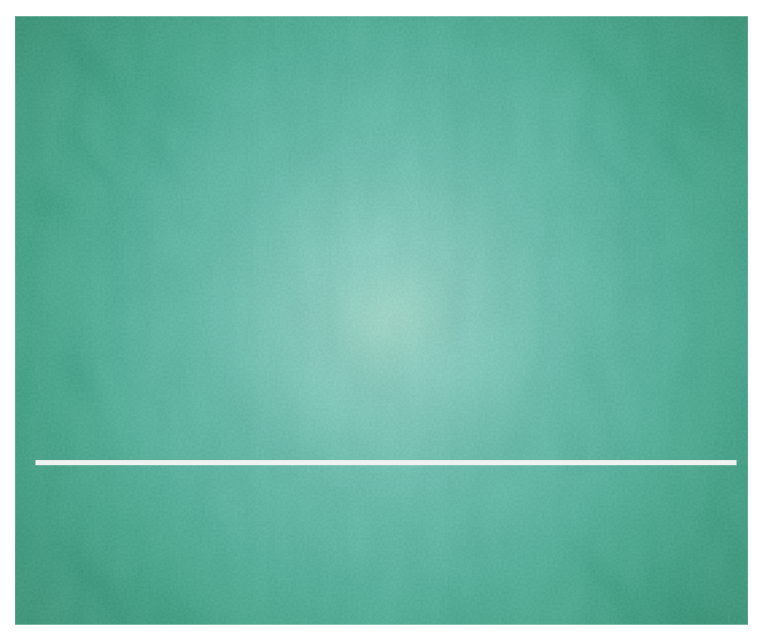
Give the GLSL for this background, as a Shadertoy shader.

```glsl
// Teal plaster panel with a soft central glow, a white margin and a pale rule.
#define PANEL_MIN vec2(0.0198, 0.0240)
#define PANEL_MAX vec2(0.9737, 0.9745)
#define RULE_MIN vec2(0.0462, 0.2730)
#define RULE_MAX vec2(0.9590, 0.2810)
#define GLOW_CENTER vec2(0.507, 0.505)
#define RULE_COLOR vec3(0.94, 0.95, 0.95)
#define TILE 0.8
#define MOTTLE 0.035
#define STREAK 0.014
#define GRAIN 0.030
#define SMUDGE 0.030

vec2 hashGradient(vec2 cell) {
    vec3 q = fract(cell.xyx * vec3(0.1031, 0.1030, 0.0973));
    q += dot(q, q.yzx + 33.33);
    float angle = 6.28318 * fract((q.x + q.y) * q.z);
    return vec2(cos(angle), sin(angle));
}

// Gradient noise that repeats every "cells" lattice steps
float tiledNoise(vec2 p, vec2 cells) {
    vec2 i = floor(p), f = fract(p);
    vec2 w = f * f * f * (f * (f * 6.0 - 15.0) + 10.0);
    float a = dot(hashGradient(mod(i, cells)), f);
    float b = dot(hashGradient(mod(i + vec2(1, 0), cells)), f - vec2(1, 0));
    float c = dot(hashGradient(mod(i + vec2(0, 1), cells)), f - vec2(0, 1));
    float d = dot(hashGradient(mod(i + vec2(1, 1), cells)), f - vec2(1, 1));
    return mix(mix(a, b, w.x), mix(c, d, w.x), w.y);
}

float tiledFbm(vec2 tilePos) {
    float sum = 0.0, amplitude = 0.6, cells = 6.0;
    for (int octave = 0; octave < 5; octave++) {
        sum += amplitude * tiledNoise(tilePos * cells, vec2(cells));
        amplitude *= 0.55;
        cells *= 2.0;
    }
    return sum;
}

// Antialiased coverage of an axis-aligned box
float boxMask(vec2 p, vec2 lo, vec2 hi, float pixel) {
    vec2 d = abs(p - 0.5 * (lo + hi)) - 0.5 * (hi - lo);
    return 1.0 - smoothstep(-0.5 * pixel, 0.5 * pixel, max(d.x, d.y));
}

// Soft elliptical stains: xy place, zw radii, leaning down to the right
float smudges(vec2 p) {
    vec4 stains[6] = vec4[6](
        vec4(0.15, 0.09, 0.060, 0.025), vec4(0.28, 0.04, 0.070, 0.040),
        vec4(0.16, 0.73, 0.055, 0.012), vec4(0.12, 0.41, 0.045, 0.026),
        vec4(0.24, 0.77, 0.060, 0.015), vec4(0.08, 0.68, 0.040, 0.030));
    float sum = 0.0;
    for (int i = 0; i < 6; i++) {
        vec2 d = mod(p - stains[i].xy + 0.5 * TILE, TILE) - 0.5 * TILE;
        d = mat2(0.64, 0.77, -0.77, 0.64) * d / stains[i].zw;
        sum += exp(-dot(d, d));
    }
    return sum;
}

// Radial ramp from the pale heart to the deep corners
vec3 glowColor(float r) {
    vec3 c = mix(vec3(0.61, 0.82, 0.765), vec3(0.52, 0.78, 0.73), smoothstep(0.0, 0.13, r));
    c = mix(c, vec3(0.42, 0.73, 0.67), clamp((r - 0.13) / 0.14, 0.0, 1.0));
    c = mix(c, vec3(0.35, 0.69, 0.61), clamp((r - 0.27) / 0.15, 0.0, 1.0));
    c = mix(c, vec3(0.29, 0.64, 0.54), clamp((r - 0.42) / 0.16, 0.0, 1.0));
    return mix(c, vec3(0.24, 0.57, 0.46), clamp((r - 0.58) / 0.20, 0.0, 1.0));
}

void mainImage(out vec4 fragColor, in vec2 fragCoord) {
    vec2 aspect = vec2(iResolution.x / iResolution.y, 1.0);
    vec2 pos = fragCoord / iResolution.y;
    vec2 tilePos = pos / TILE;
    float pixel = 1.0 / iResolution.y;

    // Glow with a slightly uneven outline
    float cloud = tiledFbm(tilePos);
    float radius = length(pos - GLOW_CENTER * aspect) + 0.03 * cloud;
    vec3 color = glowColor(max(radius, 0.0));

    // Plaster: mottling, faint upright streaks, stains and fine grain
    float outer = smoothstep(0.15, 0.55, radius);
    float streak = tiledNoise(tilePos * vec2(24.0, 7.0), vec2(24.0, 7.0));
    float grain = tiledNoise(tilePos * 190.0, vec2(190.0));
    float shade = MOTTLE * cloud + STREAK * streak + GRAIN * grain;
    shade -= SMUDGE * smudges(pos) * outer * (0.8 + cloud);
    color += shade * vec3(1.1, 0.9, 1.0);

    // Rule and surrounding margin
    color = mix(color, RULE_COLOR, boxMask(pos, RULE_MIN * aspect, RULE_MAX * aspect, pixel));
    float panel = boxMask(pos, PANEL_MIN * aspect, PANEL_MAX * aspect, pixel);
    fragColor = vec4(mix(vec3(1.0), color, panel), 1.0);
}
```
